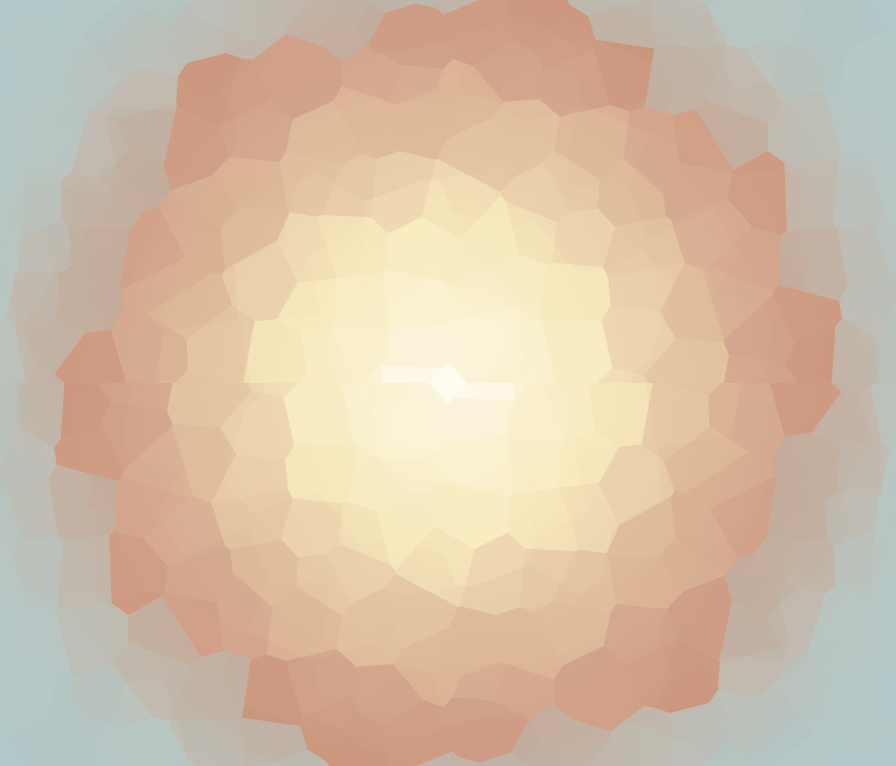
Reproduce this background procedurally as a WebGL 2 fragment shader.

```glsl
#version 300 es
precision highp float;
// A faceted sunburst: Voronoi cells tint a radial ramp from cream to salmon,
// then break off into misty blue-grey. The cells repeat under a half turn,
// which leaves a faint horizontal seam through a pale central spark.

uniform vec2 u_resolution;
out vec4 fragColor;

const float RIM = 0.488;        // radius where salmon gives way to mist
const float CELL_DENSITY = 14.0; // cells per canvas height

vec2 hash22(vec2 p) {
    vec3 a = fract(p.xyx * vec3(0.1031, 0.1030, 0.0973));
    a += dot(a, a.yzx + 33.33);
    return fract((a.xx + a.yz) * a.zy);
}

// Nearest scattered site: position in xy, random tone in z.
vec3 nearestSite(vec2 p, float density, float seed) {
    vec2 g = p * density;
    vec2 base = floor(g);
    vec3 site = vec3(0.0);
    float best = 1e5;
    for (int j = -2; j <= 2; j++) {
        for (int i = -2; i <= 2; i++) {
            vec2 id = base + vec2(i, j);
            vec2 jitter = hash22(id + seed);
            vec2 s = id + 0.5 + 0.86 * (jitter - 0.5);
            float d = dot(g - s, g - s);
            if (d < best) {
                best = d;
                site = vec3(s / density, fract(jitter.x * 7.0 + jitter.y * 3.0));
            }
        }
    }
    return site;
}

// Blend towards a colour as r crosses the interval from a to b.
vec3 addStop(vec3 c, vec3 next, float a, float b, float r) {
    return mix(c, next, clamp((r - a) / (b - a), 0.0, 1.0));
}

vec3 warmRamp(float r) {
    vec3 c = vec3(0.985, 0.960, 0.880);
    c = addStop(c, vec3(0.980, 0.943, 0.810), 0.03, 0.11, r);
    c = addStop(c, vec3(0.973, 0.918, 0.745), 0.11, 0.20, r);
    c = addStop(c, vec3(0.930, 0.840, 0.690), 0.20, 0.25, r);
    c = addStop(c, vec3(0.870, 0.730, 0.600), 0.25, 0.35, r);
    c = addStop(c, vec3(0.818, 0.635, 0.540), 0.35, 0.43, r);
    return addStop(c, vec3(0.800, 0.585, 0.490), 0.43, 0.51, r);
}

vec3 mistRamp(float r) {
    vec3 c = vec3(0.770, 0.660, 0.590);
    c = addStop(c, vec3(0.755, 0.720, 0.675), 0.47, 0.54, r);
    c = addStop(c, vec3(0.717, 0.772, 0.760), 0.54, 0.62, r);
    return addStop(c, vec3(0.690, 0.785, 0.790), 0.62, 0.78, r);
}

// Pale diamond with one tapered sliver, doubled by the half turn.
vec3 addSpark(vec3 c, vec2 q) {
    float sliver = step(-0.086, q.x) * step(q.x, 0.0)
                 * step(q.y, 0.023 + 0.07 * min(q.x + 0.075, 0.0) - 0.05 * max(q.x + 0.075, 0.0));
    float diamond = step(abs(q.x) / 0.025 + abs(q.y) / 0.027, 1.0);
    c = mix(c, vec3(0.992, 0.976, 0.915), 0.85 * sliver);
    return mix(c, vec3(0.995, 0.985, 0.940), diamond);
}

vec3 shade(vec2 p) {
    vec2 q = p.y < 0.0 ? -p : p;
    vec3 site = nearestSite(q, CELL_DENSITY, 17.0);
    vec3 facet = nearestSite(q, CELL_DENSITY * 0.8, 71.0);
    float siteRadius = length(site.xy);

    // Mostly flat cells, softened by larger facets and the true radius.
    float r = 0.70 * siteRadius + 0.13 * length(facet.xy) + 0.17 * length(q);
    r += 0.014 * (site.z - 0.5);
    vec3 c = siteRadius < RIM ? warmRamp(r) : mistRamp(r);
    c += 0.012 * (facet.z - 0.5);
    return addSpark(c, q);
}

void main() {
    // Average sub-samples to smooth every cell edge.
    vec3 sum = vec3(0.0);
    for (int k = 0; k < 4; k++) {
        vec2 offset = vec2(k & 1, k >> 1) * 0.5 - 0.25;
        vec2 p = (gl_FragCoord.xy + offset - 0.5 * u_resolution) / u_resolution.y;
        sum += shade(p);
    }
    fragColor = vec4(sum * 0.25, 1.0);
}
```
